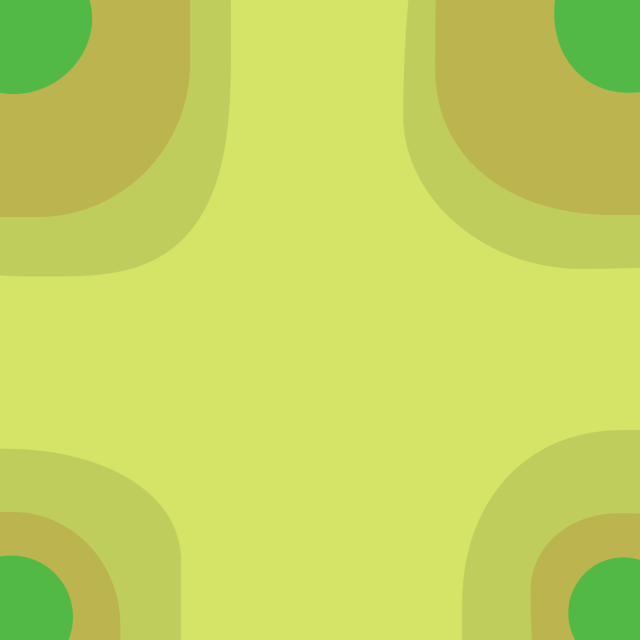
Reproduce this pattern procedurally as a WebGL 1 fragment shader.

```glsl
precision mediump float;
// Four nested blobs, one at each corner of a plain lime ground.
// Each blob is three stacked superellipses (olive, tan, green) in
// corner-relative coordinates, with its own size, offset and squareness.

uniform vec2 u_resolution;

const vec3 GROUND = vec3(0.835, 0.894, 0.400);
const vec3 OLIVE  = vec3(0.749, 0.804, 0.361);
const vec3 TAN    = vec3(0.737, 0.706, 0.310);
const vec3 GREEN  = vec3(0.325, 0.725, 0.275);

// Ring shapes: centre offset from the corner (xy) and radii (zw).
const vec4 TL_OLIVE = vec4(0.072, 0.052, 0.289, 0.380);
const vec4 TL_TAN   = vec4(0.059, 0.098, 0.238, 0.241);
const vec4 TL_GREEN = vec4(0.022, 0.029, 0.122, 0.118);
const vec4 TR_OLIVE = vec4(0.095, 0.182, 0.275, 0.238);
const vec4 TR_TAN   = vec4(0.036, 0.104, 0.284, 0.232);
const vec4 TR_GREEN = vec4(0.017, 0.020, 0.117, 0.125);
const vec4 BL_OLIVE = vec4(0.000, 0.121, 0.283, 0.178);
const vec4 BL_TAN   = vec4(0.020, 0.023, 0.168, 0.177);
const vec4 BL_GREEN = vec4(0.018, 0.036, 0.096, 0.096);
const vec4 BR_OLIVE = vec4(0.023, 0.049, 0.255, 0.279);
const vec4 BR_TAN   = vec4(0.034, 0.076, 0.137, 0.122);
const vec4 BR_GREEN = vec4(0.026, 0.042, 0.086, 0.087);

// Superellipse exponents of olive, tan and green.
const vec3 TL_POWER = vec3(3.05, 2.0, 1.95);
const vec3 TR_POWER = vec3(1.95, 2.2, 2.1);
const vec3 BL_POWER = vec3(2.15, 2.0, 2.0);
const vec3 BR_POWER = vec3(2.2, 2.05, 2.0);

// Curvature behind the centre: 0 runs straight to the edge, 1 is symmetric.
const vec3 TL_BACK = vec3(1.0, 0.0, 1.0);
const vec3 TR_BACK = vec3(0.3, 0.25, 1.0);
const vec3 BL_BACK = vec3(0.0, 0.0, 1.0);
const vec3 BR_BACK = vec3(0.0, 0.3, 1.0);

// Antialiased coverage of one superellipse ring.
float ringCoverage(vec2 p, vec4 shape, float power, float back) {
  vec2 q = (p - shape.xy) / shape.zw;
  q = max(max(q, -back * q), vec2(0.0001));
  float radius = pow(pow(q.x, power) + pow(q.y, power), 1.0 / power);
  float dist = (radius - 1.0) * min(shape.z, shape.w);
  float pixel = 1.0 / min(u_resolution.x, u_resolution.y);
  return 1.0 - smoothstep(-0.7 * pixel, 0.7 * pixel, dist);
}

// Paints the three rings of one corner, largest first.
vec3 paintCorner(vec3 color, vec2 p, vec4 olive, vec4 tanRing, vec4 green,
                 vec3 power, vec3 back) {
  color = mix(color, OLIVE, ringCoverage(p, olive, power.x, back.x));
  color = mix(color, TAN, ringCoverage(p, tanRing, power.y, back.y));
  return mix(color, GREEN, ringCoverage(p, green, power.z, back.z));
}

void main() {
  vec2 uv = gl_FragCoord.xy / u_resolution;
  vec2 inv = 1.0 - uv;
  vec3 color = GROUND;

  color = paintCorner(color, vec2(uv.x, inv.y), TL_OLIVE, TL_TAN, TL_GREEN, TL_POWER, TL_BACK);
  color = paintCorner(color, inv, TR_OLIVE, TR_TAN, TR_GREEN, TR_POWER, TR_BACK);
  color = paintCorner(color, uv, BL_OLIVE, BL_TAN, BL_GREEN, BL_POWER, BL_BACK);
  color = paintCorner(color, vec2(inv.x, uv.y), BR_OLIVE, BR_TAN, BR_GREEN, BR_POWER, BR_BACK);

  gl_FragColor = vec4(color, 1.0);
}
```
